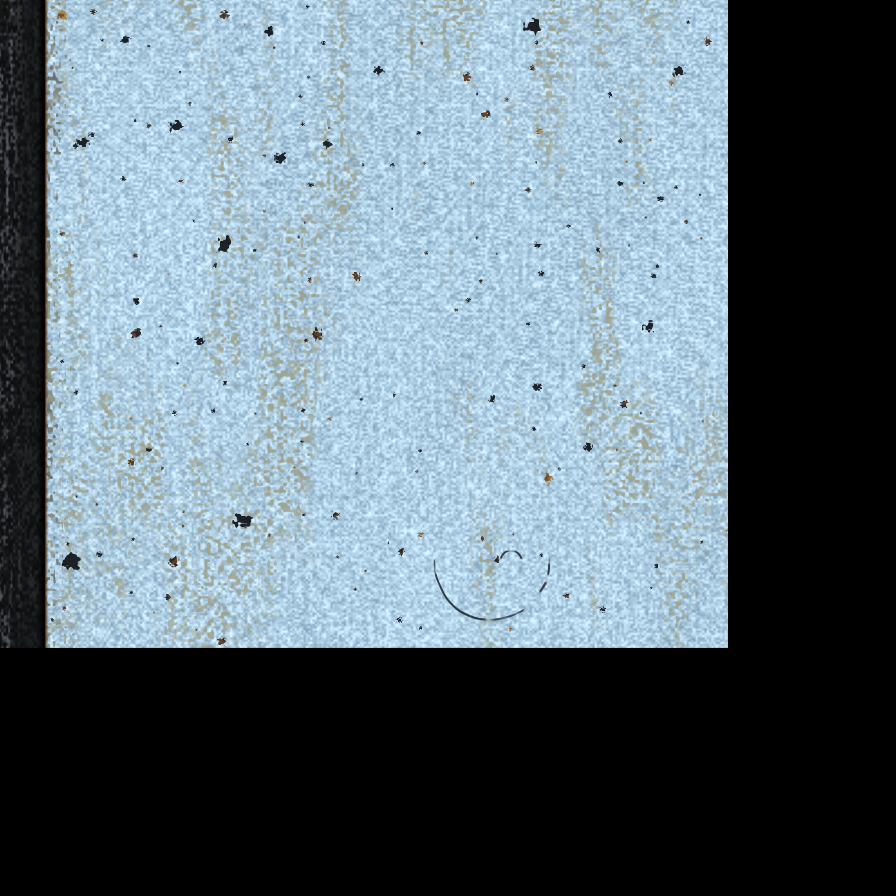
Write a Shadertoy shader that draws this texture.

```glsl
const vec2 PANEL_CORNER = vec2(0.8125, 0.277);   // right edge, lower edge
const float STRIP_WIDTH = 0.0505;
const float GRAIN_SCALE = 400.0;
const float GRAIN_CONTRAST = 0.40;
const float WEAR_REACH = 0.026;
const vec2 SCRATCH_CENTER = vec2(0.549, 0.372);
const float SCRATCH_RADIUS = 0.064;
const vec3 PAINT = vec3(0.69, 0.815, 0.90);
const vec3 STAIN = vec3(0.61, 0.62, 0.53);
const vec3 WORN = vec3(0.36, 0.36, 0.33);
const vec3 SOOT = vec3(0.07, 0.08, 0.10);
const vec3 RUST = vec3(0.36, 0.21, 0.09);
const vec3 OCHRE = vec3(0.68, 0.50, 0.25);
const vec3 STRIP_DARK = vec3(0.075, 0.08, 0.085);
const vec3 STRIP_PALE = vec3(0.38, 0.39, 0.43);

float hash(vec2 p) {
    return fract(sin(dot(p, vec2(127.1, 311.7))) * 43758.5453);
}

float noise(vec2 p) {
    vec2 i = floor(p), f = fract(p);
    f = f * f * (3.0 - 2.0 * f);
    return mix(mix(hash(i), hash(i + vec2(1, 0)), f.x),
               mix(hash(i + vec2(0, 1)), hash(i + vec2(1, 1)), f.x), f.y);
}

float fbm(vec2 p) {
    float sum = 0.0, weight = 0.5;
    for (int i = 0; i < 4; i++) {
        sum += weight * noise(p);
        p = p * 2.03 + 17.3;
        weight *= 0.5;
    }
    return sum / 0.9375;
}

// Ragged pits, at most one per grid cell
vec3 addSpots(vec3 color, vec2 p, float cells, float chance, vec2 sizes, float seed, float px) {
    vec2 id = floor(p * cells) + seed;
    if (hash(id) > chance) return color;
    vec2 center = 0.15 + 0.7 * vec2(hash(id + 3.7), hash(id + 8.1));
    vec2 d = (fract(p * cells) - center) / cells;
    float radius = mix(sizes.x, sizes.y, pow(hash(id + 5.3), 1.6));
    d.x *= mix(0.75, 1.3, hash(id + 6.9));
    float dist = length(d) + radius * 1.3 * (noise(d / radius * 2.2 + id * 7.0) - 0.5);
    float kind = hash(id + 2.2);
    vec3 rim = kind < 0.45 ? SOOT : (kind < 0.85 ? RUST : OCHRE);
    vec3 core = kind < 0.85 ? SOOT : RUST;
    float speckle = noise(p * 300.0 + seed);
    vec3 spot = mix(rim, core, smoothstep(0.35, 0.75, speckle) * 0.8);
    return mix(color, spot, 0.93 * smoothstep(px, -px, dist - radius));
}

// Broken half circle; side is +1 for the upper half, -1 for the lower
float arc(vec2 p, vec2 center, float radius, float side, float px) {
    vec2 d = p - center;
    float wobble = 0.003 * (noise(p * 55.0) - 0.5);
    float line = smoothstep(px, -px * 0.3, abs(length(d) - radius + wobble) - 0.0007);
    float gaps = smoothstep(0.28, 0.55, noise(p * 110.0));
    return line * gaps * smoothstep(-0.012, 0.0, d.y * side);
}

vec3 paintedPanel(vec2 p, float px) {
    // Fine grain over faint cloudiness
    float grain = 0.6 * noise(p * GRAIN_SCALE) + 0.4 * noise(p * GRAIN_SCALE * 0.62 + 31.0) - 0.5;
    float cloud = fbm(p * vec2(9.0, 5.0)) - 0.5;
    vec3 color = PAINT + grain * GRAIN_CONTRAST * vec3(1.0, 0.97, 0.9) + cloud * 0.05;

    // Tan stains in loose vertical streaks
    float streak = fbm(vec2(p.x * 24.0, p.y * 6.0) + 4.0);
    float fleck = noise(p * 270.0 + 9.0);
    float stain = smoothstep(0.48, 0.75, streak) * smoothstep(0.45, 0.8, fleck);
    color = mix(color, STAIN, stain * 0.85);

    // Worn paint beside the strip
    float inset = p.x - STRIP_WIDTH;
    float wear = exp(-inset / WEAR_REACH) * (0.45 + 0.9 * fbm(vec2(p.x * 50.0, p.y * 9.0)));
    float chips = noise(p * vec2(330.0, 240.0) + 50.0);
    float worn = smoothstep(0.0, 0.28, wear * 0.75 - chips);
    vec3 wornTone = mix(WORN, STAIN, noise(p * 90.0));
    color = mix(color, wornTone, worn * 0.85);
    color = mix(color, RUST, 0.8 * smoothstep(0.004, 0.0, inset));

    // Pits from large to tiny
    color = addSpots(color, p, 9.0, 0.42, vec2(0.0035, 0.0085), 11.0, px);
    color = addSpots(color, p, 17.0, 0.28, vec2(0.0020, 0.0045), 47.0, px);
    color = addSpots(color, p, 31.0, 0.20, vec2(0.0010, 0.0024), 83.0, px);

    // Curved scratches
    float scratch = arc(p, SCRATCH_CENTER, SCRATCH_RADIUS, -1.0, px);
    scratch = max(scratch, arc(p, SCRATCH_CENTER + vec2(0.022, 0.002), 0.012, 1.0, px));
    return mix(color, SOOT, scratch * 0.8);
}

vec3 darkStrip(vec2 p) {
    float fibre = fbm(vec2(p.x * 230.0, p.y * 14.0));
    float grit = noise(p * vec2(380.0, 260.0));
    float pale = smoothstep(0.030, 0.008, p.x);
    float scuff = smoothstep(0.42, 0.85, 0.6 * fibre + 0.4 * grit);
    vec3 color = STRIP_DARK * (0.6 + 0.9 * grit);
    color = mix(color, STRIP_PALE, scuff * mix(0.14, 0.85, pale));
    return color * (1.0 - 0.85 * smoothstep(0.040, 0.049, p.x));
}

void mainImage(out vec4 fragColor, in vec2 fragCoord) {
    vec2 p = fragCoord / iResolution.y;
    float px = 1.0 / iResolution.y;
    float edge = smoothstep(-px, px, p.x - STRIP_WIDTH);
    vec3 color = mix(darkStrip(p), paintedPanel(max(p, vec2(STRIP_WIDTH, 0.0)), px), edge);

    // Black surround
    vec2 inside = smoothstep(-0.5 * px, 0.5 * px, vec2(PANEL_CORNER.x - p.x, p.y - PANEL_CORNER.y));
    fragColor = vec4(clamp(color, 0.0, 1.0) * inside.x * inside.y, 1.0);
}
```
